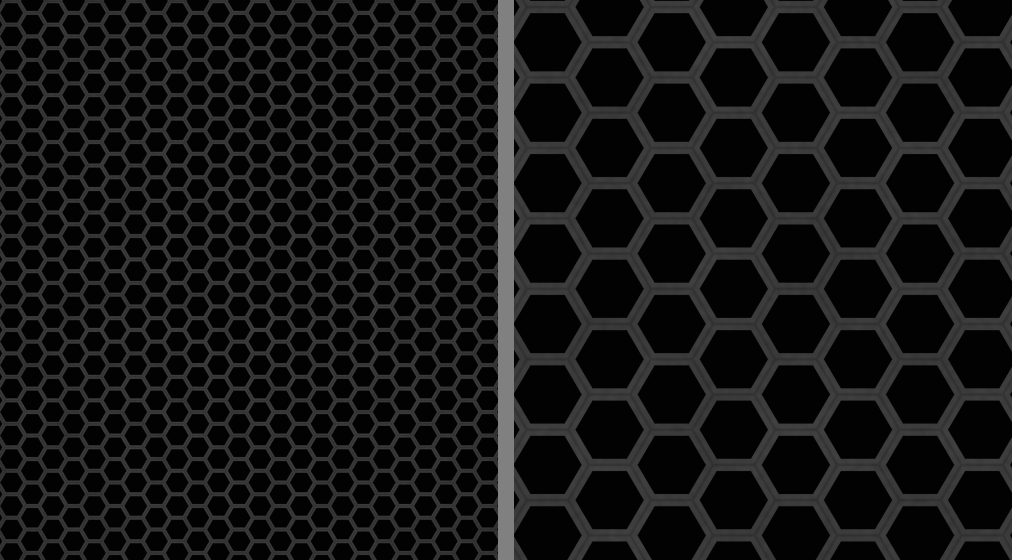
Left: the whole. Right: its middle third, enlarged.
A WebGL 1 fragment shader for this pattern:

```glsl
precision highp float;

uniform vec2 u_resolution;

// Lattice: columns and rows counted over the full canvas
const float COLUMNS = 24.06;
const float ROWS = 23.85;
const vec2 FIRST_CELL = vec2(0.56, 0.55);  // column and row, from the top left
const float ROOT3 = 1.7320508;

// Wall profile, in units of the row pitch
const float WALL_HALF_WIDTH = 0.087;
const float GROOVE_HALF_WIDTH = 0.028;

// Shades
const float HOLE_SHADE = 0.008;
const float RIM_SHADE = 0.235;
const float GROOVE_SHADE = 0.195;

// Wear
const float GRAIN_SCALE = 9.0;
const float GRAIN_AMOUNT = 0.10;
const float PATCH_SCALE = 0.7;
const float PATCH_AMOUNT = 0.10;
const float VIGNETTE = 0.10;

vec2 gradientAt(vec2 node) {
  float h = fract(sin(dot(node, vec2(127.1, 311.7))) * 43758.5);
  float angle = 6.28318 * h;
  return vec2(cos(angle), sin(angle));
}

float gradientNoise(vec2 p) {
  vec2 i = floor(p);
  vec2 f = p - i;
  vec2 u = f * f * f * (f * (f * 6.0 - 15.0) + 10.0);
  vec2 e = vec2(1.0, 0.0);
  float low = mix(dot(gradientAt(i), f),
                  dot(gradientAt(i + e), f - e), u.x);
  float high = mix(dot(gradientAt(i + e.yx), f - e.yx),
                   dot(gradientAt(i + 1.0), f - 1.0), u.x);
  return mix(low, high, u.y);
}

// Offset from the centre of the nearest flat-topped hexagon
vec2 hexOffset(vec2 p) {
  vec2 period = vec2(ROOT3, 1.0);
  vec2 a = mod(p + 0.5 * period, period) - 0.5 * period;
  vec2 b = mod(p, period) - 0.5 * period;
  return dot(a, a) < dot(b, b) ? a : b;
}

// Distance to the shared border of neighbouring hexagons
float borderDistance(vec2 offset) {
  vec2 q = abs(offset);
  return 0.5 - max(q.y, 0.5 * (ROOT3 * q.x + q.y));
}

void main() {
  vec2 uv = gl_FragCoord.xy / u_resolution;
  vec2 grid = vec2(uv.x * COLUMNS, (1.0 - uv.y) * ROWS) - FIRST_CELL;
  vec2 p = grid * vec2(0.5 * ROOT3, 1.0);
  float pixel = ROWS / u_resolution.y;

  // Walls with a faint groove along the middle
  float d = borderDistance(hexOffset(p));
  float wall = 1.0 - smoothstep(-0.7 * pixel, 0.7 * pixel, d - WALL_HALF_WIDTH);
  float groove = 1.0 - smoothstep(0.0, GROOVE_HALF_WIDTH + 0.5 * pixel, d);
  float shade = mix(RIM_SHADE, GROOVE_SHADE, groove);

  // Grain, broad unevenness and dimmer corners
  shade *= 1.0 + GRAIN_AMOUNT * gradientNoise(p * GRAIN_SCALE)
               + PATCH_AMOUNT * gradientNoise(p * PATCH_SCALE);
  vec2 fromCentre = 2.0 * uv - 1.0;
  shade *= 1.0 - VIGNETTE * 0.5 * dot(fromCentre, fromCentre);

  gl_FragColor = vec4(vec3(mix(HOLE_SHADE, shade, wall)), 1.0);
}
```
